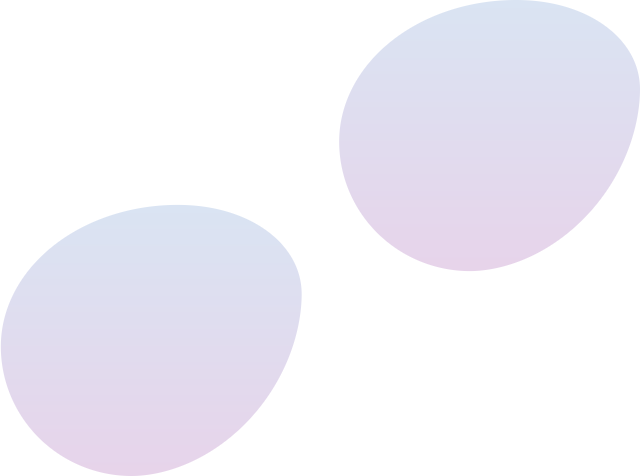
This background is drawn by a Shadertoy shader. Its source:

```glsl
// Two soft pastel pebbles on white, placed along a rising diagonal.
// Each outline joins four superellipse quarters that meet at the extreme
// points of its box; a vertical gradient fills it from blue to pink.

#define DESIGN_SIZE  vec2(768.0, 568.0)   // layout units of the canvas
#define FIRST_ORIGIN vec2(1.0, 0.0)       // lower left of the first pebble
#define PEBBLE_STEP  vec2(406.0, 244.5)   // offset to the next pebble
#define PEBBLE_SIZE  vec2(361.0, 323.5)
#define PEBBLE_COUNT 2
#define TOP_X        212.0                // where the outline meets each side
#define BOTTOM_X     157.0
#define LEFT_Y       154.5
#define RIGHT_Y      216.5
#define TOP_COLOR    vec3(0.853, 0.894, 0.952)
#define BOTTOM_COLOR vec3(0.906, 0.830, 0.918)

// Approximate signed distance to a superellipse, negative inside.
float superellipse(vec2 p, vec2 center, vec2 radius, float power) {
    vec2 q = abs(p - center) / radius;
    vec2 slope = power * pow(q, vec2(power - 1.0)) / radius;
    float level = pow(q.x, power) + pow(q.y, power) - 1.0;
    return level / max(length(slope), 0.0001);
}

// Select the quarter that owns this point; p starts at the box's lower left.
float pebbleDistance(vec2 p) {
    vec2 center, radius;
    float power = 2.0;
    if (p.x < TOP_X && p.y > LEFT_Y) {              // upper left
        center = vec2(TOP_X, LEFT_Y);
        radius = vec2(TOP_X, PEBBLE_SIZE.y - LEFT_Y);
    } else if (p.x >= TOP_X && p.y > RIGHT_Y) {     // upper right
        center = vec2(TOP_X, RIGHT_Y);
        radius = PEBBLE_SIZE - center;
        power = 2.07;
    } else if (p.x < BOTTOM_X) {                    // lower left
        center = vec2(BOTTOM_X, LEFT_Y);
        radius = center;
    } else {                                        // flatter lower right
        center = vec2(BOTTOM_X, RIGHT_Y);
        radius = vec2(PEBBLE_SIZE.x - BOTTOM_X, RIGHT_Y);
        power = 1.87;
    }
    return superellipse(p, center, radius, power);
}

void mainImage(out vec4 fragColor, in vec2 fragCoord) {
    vec2 point = fragCoord / iResolution.xy * DESIGN_SIZE;
    float pixel = DESIGN_SIZE.x / iResolution.x;
    vec3 color = vec3(1.0);

    for (int i = 0; i < PEBBLE_COUNT; i++) {
        vec2 p = point - FIRST_ORIGIN - float(i) * PEBBLE_STEP;
        float height = clamp(p.y / PEBBLE_SIZE.y, 0.0, 1.0);
        vec3 fill = mix(BOTTOM_COLOR, TOP_COLOR, height);
        float coverage = clamp(0.5 - pebbleDistance(p) / pixel, 0.0, 1.0);
        color = mix(color, fill, coverage);
    }
    fragColor = vec4(color, 1.0);
}
```
